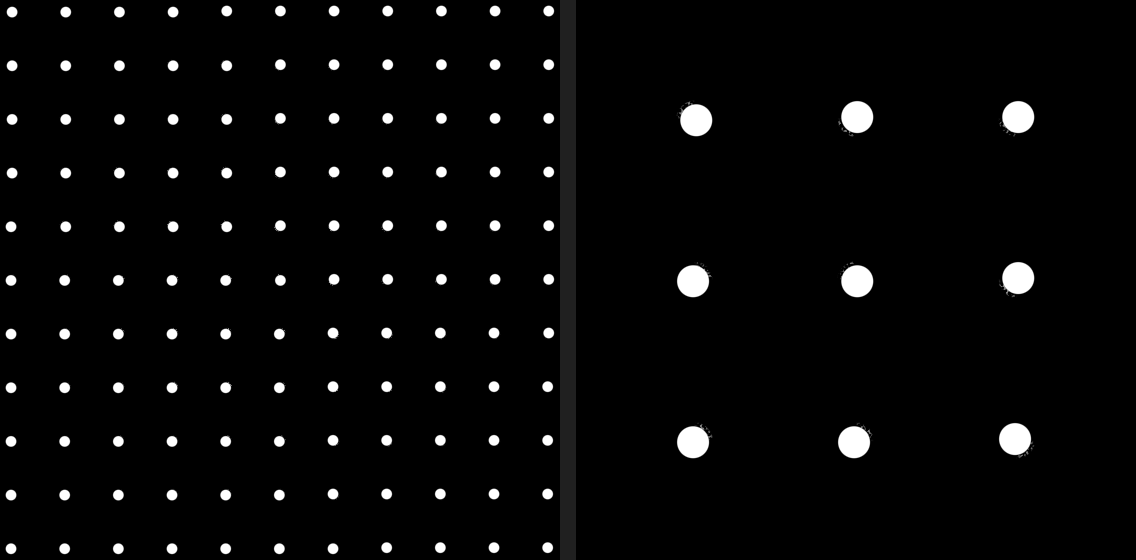
Left, the full canvas; right, a detail of the centre.
Write a WebGL 2 fragment shader that draws this pattern.

```glsl
#version 300 es
precision highp float;

uniform vec2 u_resolution;
out vec4 outColor;

const vec3 BACKGROUND = vec3(0.0);
const vec3 DOT_COLOR = vec3(1.0);
const vec3 SPECK_COLOR = vec3(0.5);

const float PITCH = 0.09583;
const float FIRST_CENTER = 0.0216;
const float DOT_RADIUS = 0.0095;
const float NUDGE = 0.0019;

vec2 hashGradient(vec2 lattice) {
    vec2 h = vec2(dot(lattice, vec2(127.1, 311.7)), dot(lattice, vec2(269.5, 183.3)));
    return 2.0 * fract(sin(h) * 43758.5) - 1.0;
}

float gradientNoise(vec2 p) {
    vec2 i = floor(p);
    vec2 f = fract(p);
    vec2 u = f * f * (3.0 - 2.0 * f);
    float a = dot(hashGradient(i), f);
    float b = dot(hashGradient(i + vec2(1.0, 0.0)), f - vec2(1.0, 0.0));
    float c = dot(hashGradient(i + vec2(0.0, 1.0)), f - vec2(0.0, 1.0));
    float d = dot(hashGradient(i + 1.0), f - 1.0);
    return mix(mix(a, b, u.x), mix(c, d, u.x), u.y);
}

// Slightly turned grid: each axis slips by one nudge past a slanted line
vec2 gridSlip(vec2 cell) {
    return step(3.97 + 0.208 * cell, cell.yx);
}

float discMask(vec2 p, float radius, float softness) {
    return 1.0 - smoothstep(-softness, softness, length(p) - radius);
}

// Broken grey rim on one diagonal side of a dot
float rimSpecks(vec2 p, vec2 side, vec2 cell, float radius) {
    float dist = length(p);
    float rim = 1.0 - smoothstep(0.0006, 0.0020, abs(dist - radius - 0.0010));
    float facing = dot(p / max(dist, 1e-5), side * 0.7071);
    float corner = smoothstep(0.72, 0.95, facing);
    float grain = smoothstep(-0.05, 0.25, gradientNoise(p * 650.0 + cell * 17.3));
    float fade = 1.0 - smoothstep(1.0, 6.0, length(cell - 5.0));
    return rim * corner * grain * fade;
}

void main() {
    vec2 uv = gl_FragCoord.xy / u_resolution;
    vec2 p = vec2(uv.x, 1.0 - uv.y);
    float softness = 0.8 / min(u_resolution.x, u_resolution.y);

    // Cells count from the top left
    vec2 cell = floor((p - FIRST_CENTER) / PITCH + 0.5);
    vec2 slip = gridSlip(cell);
    vec2 local = p - FIRST_CENTER - cell * PITCH + slip * NUDGE;

    float specks = rimSpecks(local, 2.0 * slip - 1.0, cell, DOT_RADIUS);
    vec3 color = mix(BACKGROUND, SPECK_COLOR, specks);
    color = mix(color, DOT_COLOR, discMask(local, DOT_RADIUS, softness));
    outColor = vec4(color, 1.0);
}
```
